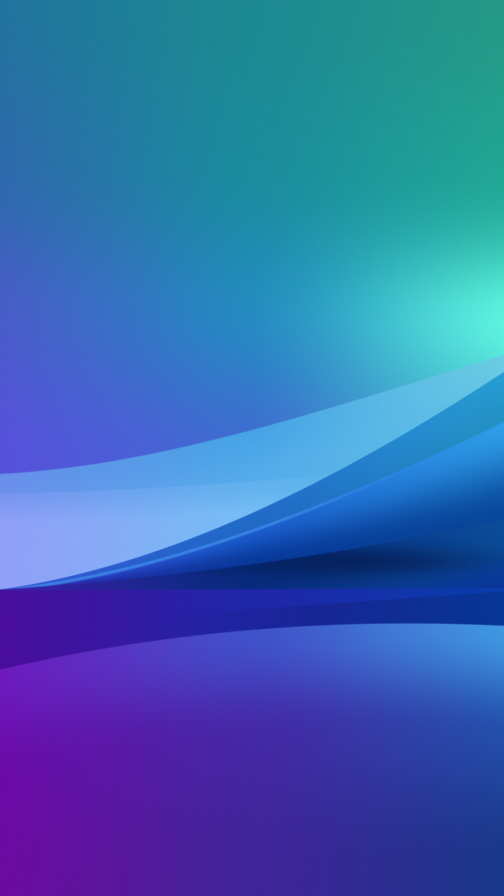
A Shadertoy shader for this background:

```glsl
// Edge curves: height = c.x + c.y*x + c.z*x^2 + c.w*x^3
const vec4 BAND_EDGE = vec4(0.471, 0.030, 0.170, -0.067);
const vec4 FOLD_EDGE = vec4(0.449, 0.010, 0.035, 0.000);
const vec4 WAVE_EDGE = vec4(0.342, 0.080, 0.200, -0.037);
const vec4 CREST_EDGE = vec4(0.342, 0.060, 0.170, -0.043);
const vec4 SHADE_EDGE = vec4(0.342, 0.035, 0.043, 0.000);
const vec4 FLOOR_EDGE = vec4(0.341, 0.003, 0.000, 0.000);
const vec4 RIPPLE_EDGE = vec4(0.300, 0.040, 0.000, 0.000);
const vec4 DUNE_EDGE = vec4(0.2526, 0.132, -0.090, 0.007);

const vec3 GLOW_COLOR = vec3(0.16, 0.16, 0.12);
const vec2 GLOW_CENTER = vec2(1.06, 0.645);
const vec3 RIM_COLOR = vec3(0.24, 0.55, 0.92);
const float GRAIN = 0.006;

float curve(vec4 c, float x) {
    return c.x + x * (c.y + x * (c.z + x * c.w));
}

// Coverage of the region below a curve, softened over one pixel
float below(float depth) {
    float pixel = 1.0 / iResolution.y;
    return smoothstep(-pixel, pixel, depth);
}

// Left, middle and right colours blended across the canvas
vec3 across(vec3 left, vec3 middle, vec3 right, float x) {
    vec3 a = mix(left, middle, clamp(x * 2.0, 0.0, 1.0));
    vec3 b = mix(middle, right, clamp(x * 2.0 - 1.0, 0.0, 1.0));
    return mix(a, b, smoothstep(0.2, 0.8, x));
}

float hash(vec2 p) {
    return fract(sin(dot(p, vec2(12.99, 78.23))) * 4375.85);
}

vec3 sky(vec2 p) {
    vec3 top = across(vec3(0.13, 0.45, 0.62), vec3(0.11, 0.54, 0.57), vec3(0.14, 0.60, 0.53), p.x);
    vec3 high = across(vec3(0.18, 0.41, 0.68), vec3(0.10, 0.55, 0.62), vec3(0.13, 0.65, 0.58), p.x);
    vec3 low = across(vec3(0.29, 0.36, 0.79), vec3(0.13, 0.54, 0.75), vec3(0.20, 0.80, 0.75), p.x);
    vec3 base = across(vec3(0.34, 0.32, 0.86), vec3(0.25, 0.42, 0.82), vec3(0.30, 0.78, 0.82), p.x);
    vec3 col = mix(base, low, smoothstep(0.48, 0.67, p.y));
    col = mix(col, high, smoothstep(0.63, 0.82, p.y));
    col = mix(col, top, smoothstep(0.78, 1.0, p.y));
    vec2 d = (p - GLOW_CENTER) / vec2(0.34, 0.075);
    return col + GLOW_COLOR * exp(-dot(d, d));
}

vec3 lightBand(vec2 p, float depth) {
    vec3 upper = across(vec3(0.41, 0.56, 0.92), vec3(0.28, 0.64, 0.90), vec3(0.42, 0.80, 0.89), p.x);
    vec3 lower = across(vec3(0.57, 0.62, 0.97), vec3(0.46, 0.74, 0.96), vec3(0.25, 0.68, 0.90), p.x);
    float foldDepth = curve(FOLD_EDGE, p.x) - p.y;
    float fold = below(foldDepth) * (0.35 + 0.65 * smoothstep(0.0, 0.04, foldDepth));
    vec3 col = mix(upper, lower, 0.3 * smoothstep(0.0, 0.06, depth));
    return mix(col, lower, fold * (1.0 - smoothstep(0.55, 0.85, p.x)));
}

vec3 dune(vec2 p, float depth) {
    vec3 rim = across(vec3(0.43, 0.10, 0.74), vec3(0.25, 0.32, 0.79), vec3(0.25, 0.60, 0.88), p.x);
    vec3 body = across(vec3(0.42, 0.04, 0.66), vec3(0.27, 0.16, 0.66), vec3(0.14, 0.33, 0.69), p.x);
    vec3 foot = across(vec3(0.43, 0.04, 0.63), vec3(0.25, 0.14, 0.60), vec3(0.10, 0.22, 0.54), p.x);
    vec3 col = mix(rim, body, smoothstep(0.0, 0.12, depth));
    return mix(col, foot, smoothstep(0.07, 0.27, depth));
}

void mainImage(out vec4 fragColor, in vec2 fragCoord) {
    vec2 p = fragCoord / iResolution.xy;
    float x = p.x;
    vec3 col = sky(p);

    // Pale ribbon
    float depth = curve(BAND_EDGE, x) - p.y;
    col = mix(col, lightBand(p, depth), below(depth));

    // Blue wave
    depth = curve(WAVE_EDGE, x) - p.y;
    vec3 wave = across(vec3(0.20, 0.32, 0.83), vec3(0.13, 0.42, 0.79), vec3(0.15, 0.62, 0.83), x);
    col = mix(col, wave * (1.0 - 1.5 * max(depth, 0.0)), below(depth));

    // Inner crest with a thin bright rim
    float crest = curve(CREST_EDGE, x);
    float shade = curve(SHADE_EDGE, x);
    depth = crest - p.y;
    vec3 crestTop = across(vec3(0.22, 0.24, 0.80), vec3(0.10, 0.36, 0.80), vec3(0.18, 0.62, 0.91), x);
    vec3 crestFoot = across(vec3(0.20, 0.16, 0.72), vec3(0.03, 0.22, 0.60), vec3(0.03, 0.28, 0.60), x);
    float fall = clamp(depth / max(crest - shade, 0.001), 0.0, 1.0);
    vec3 crestColor = mix(crestTop, crestFoot, smoothstep(0.0, 1.0, fall));
    float rim = (1.0 - smoothstep(0.002, 0.005, depth)) * (1.0 - smoothstep(0.5, 0.95, x));
    col = mix(col, mix(crestColor, RIM_COLOR, 0.8 * rim), below(depth));

    // Dark hollow
    depth = shade - p.y;
    vec3 hollow = across(vec3(0.24, 0.12, 0.66), vec3(0.03, 0.17, 0.50), vec3(0.04, 0.30, 0.60), x);
    vec2 d = (p - vec2(0.68, 0.373)) / vec2(0.27, 0.017);
    hollow = mix(hollow, vec3(0.02, 0.12, 0.34), 0.85 * exp(-dot(d, d)));
    hollow = mix(hollow, vec3(0.03, 0.20, 0.60), smoothstep(0.03, 0.08, depth) * x);
    col = mix(col, hollow, below(depth));

    // Violet to blue floor with a faint ripple
    depth = curve(FLOOR_EDGE, x) - p.y;
    vec3 ground = across(vec3(0.29, 0.05, 0.61), vec3(0.12, 0.15, 0.66), vec3(0.03, 0.24, 0.67), x);
    float ripple = below(curve(RIPPLE_EDGE, x) - p.y);
    ground *= 1.0 - 0.12 * ripple * smoothstep(0.3, 0.7, x);
    col = mix(col, ground, below(depth));

    // Foreground dune
    depth = curve(DUNE_EDGE, x) - p.y;
    col = mix(col, dune(p, depth), below(depth));

    // Fine dither against banding
    col += GRAIN * (hash(floor(p * 512.0)) - 0.5);
    fragColor = vec4(clamp(col, 0.0, 1.0), 1.0);
}
```
